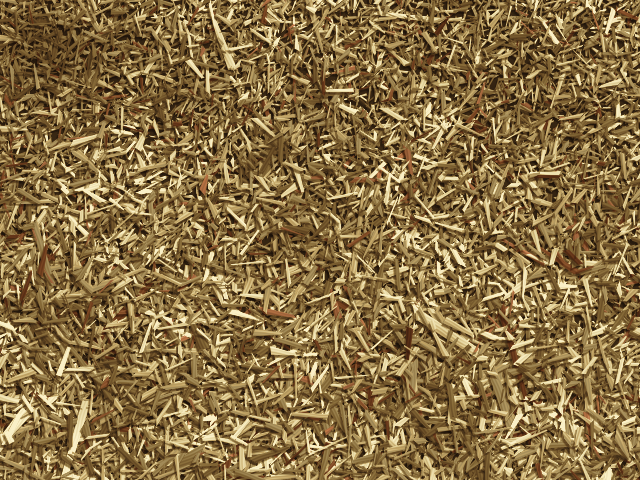
This texture is drawn by a WebGL 2 fragment shader. Its source:

```glsl
#version 300 es
precision highp float;

uniform vec2 u_resolution;
out vec4 outColor;

// Lengths are in units of the canvas height.
const int LAYERS = 26;
const int COARSE_EVERY = 6;
const float FINE_CELL = 0.046;
const float COARSE_CELL = 0.13;
const vec2 FINE_WIDTH = vec2(0.0016, 0.0056);
const vec2 COARSE_WIDTH = vec2(0.004, 0.011);
const vec2 LENGTH_RANGE = vec2(0.2, 0.75);
const vec2 TONE_RANGE = vec2(0.36, 1.12);
const vec2 SHADOW_OFFSET = vec2(-0.0035, -0.0055);
const float SHADOW_SOFTNESS = 0.0022;
const float SHADOW_STRENGTH = 0.52;
const float GROUND_TONE = 0.08;
const vec2 LIGHT = vec2(0.5, 0.86);
const vec3 RED_TINT = vec3(0.95, 0.70, 0.66);
const vec2 HOLLOW = vec2(0.11, 0.88);

const int STOPS = 8;
const float STOP_TONE[STOPS] = float[STOPS](0.0, 0.09, 0.295, 0.515, 0.69, 0.825, 0.945, 1.15);
const vec3 STOP_COLOR[STOPS] = vec3[STOPS](
    vec3(0.10, 0.06, 0.03), vec3(0.23, 0.16, 0.08),
    vec3(0.38, 0.27, 0.13), vec3(0.53, 0.42, 0.22),
    vec3(0.65, 0.56, 0.36), vec3(0.76, 0.64, 0.39),
    vec3(0.88, 0.81, 0.59), vec3(0.98, 0.94, 0.78));

// Integer hash giving three values in 0..1
vec3 hash3(ivec3 key) {
    uvec3 v = uvec3(key) * 1664525u + 1013904223u;
    v.x += v.y * v.z; v.y += v.z * v.x; v.z += v.x * v.y;
    v ^= v >> 16u;
    v.x += v.y * v.z; v.y += v.z * v.x; v.z += v.x * v.y;
    return vec3(v >> 8u) / 16777216.0;
}

// Layered sines, roughly -1..1
float waves(vec2 p) {
    vec2 q = p + 0.06 * sin(p.yx * 13.0 + vec2(0.7, 2.1));
    return 0.45 * sin(q.x * 9.0 + q.y * 6.0 + 1.3)
         + 0.35 * sin(q.x * 14.0 - q.y * 19.0 + 4.0)
         + 0.30 * sin(q.x * 31.0 + q.y * 24.0 + 0.5);
}

// Signed distance to a tapered splinter; uv runs along and across it
float splinter(vec2 uv, vec2 halfSize, float taper, float skew) {
    float along = uv.x / halfSize.x;
    float halfWidth = halfSize.y * (1.0 - taper * clamp(along, -1.0, 1.0));
    return max(abs(uv.x + skew * uv.y) - halfSize.x, abs(uv.y) - halfWidth);
}

vec3 woodColor(float tone) {
    vec3 color = STOP_COLOR[0];
    for (int i = 1; i < STOPS; i++) {
        float t = (tone - STOP_TONE[i - 1]) / (STOP_TONE[i] - STOP_TONE[i - 1]);
        color = mix(color, STOP_COLOR[i], clamp(t, 0.0, 1.0));
    }
    return color;
}

// Lays one layer of chips and their shadows over surface = (tone, redness)
vec2 layChips(vec2 surface, vec2 p, int layer, float pixel) {
    bool coarse = layer % COARSE_EVERY == COARSE_EVERY - 2;
    float cell = coarse ? COARSE_CELL : FINE_CELL;
    vec2 widths = coarse ? COARSE_WIDTH : FINE_WIDTH;
    vec2 shift = vec2(0.37, 0.61) * float(layer) + 16.0;
    ivec2 home = ivec2(floor(p / cell + shift));

    for (int k = 0; k < 9; k++) {
        ivec2 id = home + ivec2(k % 3, k / 3) - 1;
        vec3 place = hash3(ivec3(id, layer * 3));
        vec2 center = (vec2(id) + place.xy - shift) * cell;
        float height = clamp(center.y, 0.0, 1.0);
        vec2 rel = p - center;
        if (dot(rel, rel) > cell * cell * 1.1) continue;

        vec3 form = hash3(ivec3(id, layer * 3 + 1));
        vec3 look = hash3(ivec3(id, layer * 3 + 2));
        if (coarse && look.z > mix(0.45, 0.12, height)) continue;

        // Size shrinks towards the top of the heap
        float scale = mix(1.2, 0.8, height);
        vec2 halfSize = scale * vec2(
            cell * mix(LENGTH_RANGE.x, LENGTH_RANGE.y, form.x * form.x),
            mix(widths.x, widths.y, form.y * form.y));
        float angle = 0.9 + 0.7 * waves(center * 0.6) + (place.z - 0.5) * 2.9;
        vec2 axis = vec2(cos(angle), sin(angle));
        mat2 toLocal = mat2(axis.x, -axis.y, axis.y, axis.x);
        float taper = (form.z - 0.5) * 1.3;
        float skew = (look.y - 0.5) * 3.0;
        vec2 uv = toLocal * rel;

        // Shadow on what lies below
        float shadowDist = splinter(toLocal * (rel - SHADOW_OFFSET), halfSize, taper, skew);
        float shade = 1.0 - smoothstep(-SHADOW_SOFTNESS, SHADOW_SOFTNESS, shadowDist);
        surface.x *= 1.0 - SHADOW_STRENGTH * shade;

        // Wood tone with fibres and a lit edge
        float red = step(0.95, fract(look.y * 7.0 + form.z));
        float tone = mix(TONE_RANGE.x, TONE_RANGE.y, look.x) * (1.0 - 0.3 * red);
        float fibre = sin(uv.y * 1000.0 + 1.5 * sin(uv.x * 70.0) + look.z * 40.0);
        float side = clamp(uv.y / halfSize.y, -1.0, 1.0);
        tone += 0.055 * fibre + 0.11 * side * dot(vec2(-axis.y, axis.x), LIGHT);
        float dist = splinter(uv, halfSize, taper, skew);
        float cover = 1.0 - smoothstep(-0.6 * pixel, 0.6 * pixel, dist);
        surface = mix(surface, vec2(tone, red), cover);
    }
    return surface;
}

void main() {
    vec2 p = gl_FragCoord.xy / u_resolution.y;
    vec2 surface = vec2(GROUND_TONE, 0.0);
    for (int layer = 0; layer < LAYERS; layer++)
        surface = layChips(surface, p, layer, 1.0 / u_resolution.y);
    // Broad mounds and a shaded hollow
    vec2 toHollow = (p - HOLLOW) / vec2(0.13, 0.10);
    float mound = 1.0 + 0.17 * waves(p * 1.1);
    mound *= 1.0 - 0.5 * exp(-dot(toHollow, toHollow));
    vec3 color = woodColor(surface.x * mound) * mix(vec3(1.0), RED_TINT, surface.y);
    outColor = vec4(color, 1.0);
}
```
